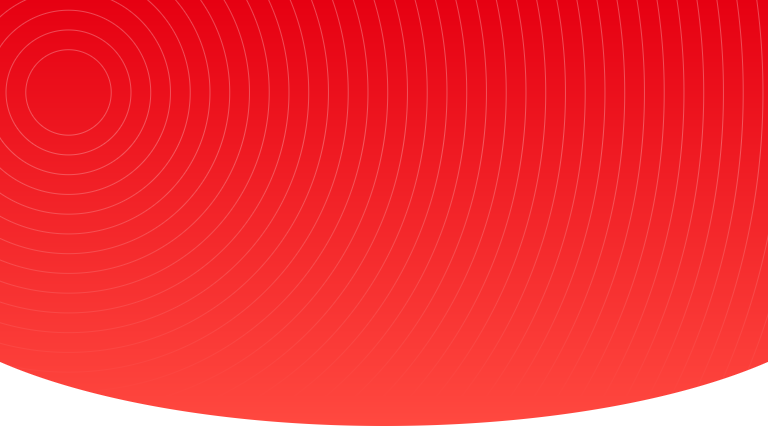
Reproduce this background procedurally as a WebGL 2 fragment shader.

```glsl
#version 300 es
precision highp float;
// A red vertical gradient panel with a curved lower rim over white.
// Evenly spaced thin rings spread from the upper left and fade downward;
// the rim is the lower half of a wide ellipse, found by signed distance.

uniform vec2 u_resolution;
out vec4 fragColor;

// Approximate signed distance to an ellipse, negative inside.
float ellipseDistance(vec2 p, vec2 radii) {
    float scaled = length(p / radii);
    float slope = length(p / (radii * radii));
    return scaled * (scaled - 1.0) / max(slope, 1e-4);
}

// Distance to the nearest ring, counting outward from the first radius.
float ringDistance(float radius, float firstRadius, float spacing) {
    float index = max(round((radius - firstRadius) / spacing), 0.0);
    return abs(radius - firstRadius - index * spacing);
}

// Antialiased fill of a signed distance over one pixel.
float coverage(float dist, float pixel) {
    return clamp(0.5 - dist / pixel, 0.0, 1.0);
}

void main() {
    // Canvas height is one unit.
    vec2 p = gl_FragCoord.xy / u_resolution.y;
    float aspect = u_resolution.x / u_resolution.y;
    float pixel = 1.0 / u_resolution.y;

    // Panel gradient, deep red above and coral below.
    vec3 deepRed = vec3(0.902, 0.0, 0.07);
    vec3 coral = vec3(1.0, 0.285, 0.25);
    vec3 color = mix(coral, deepRed, clamp(p.y, 0.0, 1.0));

    // Concentric hairlines, fading toward the rim.
    float radius = length(p - vec2(0.1608, 0.783));
    float line = coverage(ringDistance(radius, 0.1003, 0.04636) - 0.0012, pixel);
    float fade = clamp((p.y - 0.06) / 0.6, 0.0, 1.0);
    color = mix(color, vec3(1.0), 0.27 * fade * line);

    // Lower rim; the sides stay straight above the ellipse centre.
    vec2 rim = vec2(p.x - 0.5 * aspect, min(p.y - 0.397, 0.0));
    float panel = coverage(ellipseDistance(rim, vec2(1.15, 0.397)), pixel);
    fragColor = vec4(mix(vec3(1.0), color, panel), 1.0);
}
```
